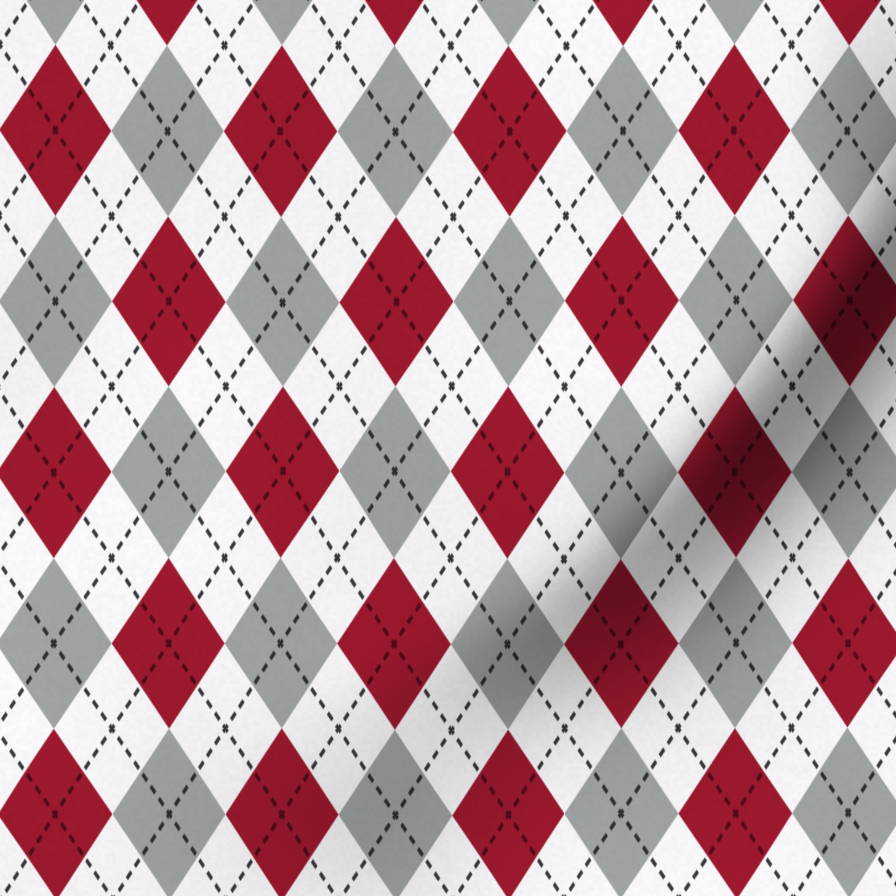
Reproduce this pattern procedurally as a WebGL 2 fragment shader.

```glsl
#version 300 es
precision highp float;

uniform vec2 u_resolution;
out vec4 fragColor;

#define CELL vec2(0.1266, 0.1907)
#define ORIGIN vec2(0.0612, 0.8542)
#define WHITE vec3(0.995, 0.99, 0.995)
#define GREY vec3(0.635, 0.65, 0.645)
#define RED vec3(0.63, 0.10, 0.19)
#define THREAD vec3(0.12, 0.12, 0.13)
#define DASHES 7.0
#define DASH_FILL 0.56
#define LINE_WIDTH 0.0040
#define SOFTNESS 0.0013
#define FOLD_DEPTH 0.52

float hash(vec2 p) {
    p = fract(p * vec2(0.1731, 0.3119));
    p += dot(p, p.yx + 23.17);
    return fract((p.x + p.y) * p.x * 17.3);
}

float noise(vec2 p) {
    vec2 cell = floor(p);
    vec2 f = fract(p);
    f = f * f * (3.0 - 2.0 * f);
    float low = mix(hash(cell), hash(cell + vec2(1, 0)), f.x);
    float high = mix(hash(cell + vec2(0, 1)), hash(cell + vec2(1, 1)), f.x);
    return mix(low, high, f.y);
}

// Coverage of a shape from its signed distance
float cover(float dist, float blur) {
    return 1.0 - smoothstep(-blur, blur, dist);
}

// Dashed line on every integer of across, dashes running with along
float stitch(float across, float along, float acrossScale, float alongScale, float blur) {
    float side = abs(across - round(across)) * acrossScale - 0.5 * LINE_WIDTH;
    float phase = along * DASHES;
    float end = (abs(phase - round(phase)) - 0.5 * DASH_FILL) * alongScale / DASHES;
    return cover(side, blur) * cover(end, blur);
}

// Brightness of the draped cloth: one curved fold and faint waves
float drape(vec2 uv) {
    float x = max(uv.x - 0.573, -0.25);
    float slope = 0.6 + 2.1 * x;
    float valley = 0.271 + 0.6 * x + 1.05 * x * x;
    float dist = (uv.y - valley) * inversesqrt(1.0 + slope * slope);
    float width = dist > 0.0 ? 0.055 : 0.10;
    float fold = exp(-dist * dist / (width * width));
    float depth = FOLD_DEPTH * smoothstep(0.25, 0.95, uv.x);
    float corner = 0.14 * smoothstep(0.13, 0.0, length((uv - vec2(1.0, 0.87)) * vec2(1.0, 0.6)));
    float hem = 0.10 * exp(-pow(length((uv - vec2(0.40, 0.08)) * vec2(0.7, 1.0)) / 0.11, 2.0));
    float wave = 0.04 * noise(uv * 5.0 + 3.0);
    return (1.0 - depth * fold) * (1.0 - corner) * (1.0 - hem) * (1.0 - wave);
}

void main() {
    vec2 uv = gl_FragCoord.xy / u_resolution.y;
    float blur = max(SOFTNESS, 0.7 / u_resolution.y);

    // Slight unevenness of the weave
    vec2 warp = vec2(noise(uv * 6.0), noise(uv * 6.0 + 40.0)) - 0.5;
    vec2 p = (uv + 0.004 * warp - ORIGIN) / CELL;

    // Diamonds in alternating colours
    float diagonal = length(CELL);
    float edgeScale = CELL.x * CELL.y / diagonal;
    vec2 id = round(p);
    vec2 q = abs(p - id);
    float diamond = cover((q.x + q.y - 0.5) * edgeScale, blur);
    float isRed = 1.0 - mod(id.x + id.y, 2.0);
    vec3 color = mix(WHITE, mix(GREY, RED, isRed), diamond);

    // Dashed lines through the centres, parallel to the edges
    float u = p.x + p.y;
    float v = p.x - p.y;
    float dashes = max(stitch(u, v, edgeScale, 0.5 * diagonal, blur),
                       stitch(v, u, edgeScale, 0.5 * diagonal, blur));
    vec3 thread = mix(THREAD, vec3(0.27, 0.04, 0.09), diamond * isRed);
    color = mix(color, thread, 0.88 * dashes);

    // Cloth shading and fine grain
    float grain = 1.0 - 0.025 * noise(uv * 260.0);
    float light = drape(uv);
    color *= grain * mix(vec3(light), vec3(1.0), 0.25 * (1.0 - diamond) * (1.0 - light));
    fragColor = vec4(color, 1.0);
}
```
